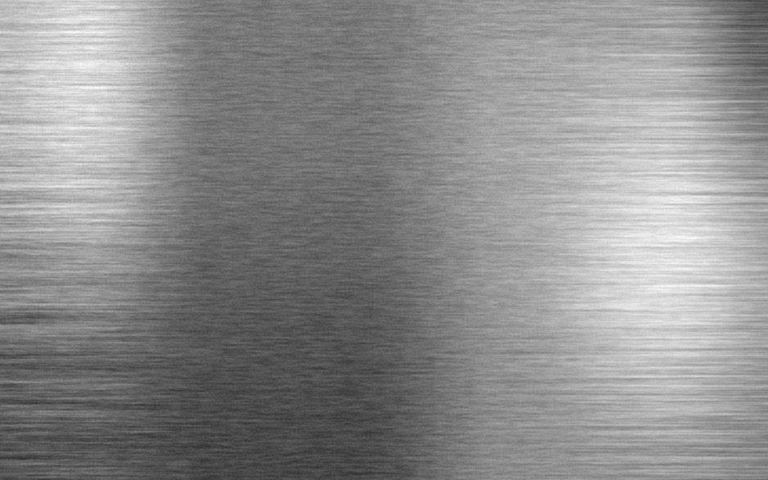
Write a Shadertoy shader that draws this texture.

```glsl
// Brushed steel sheet: soft vertical reflections under fine horizontal scratches.

// Pseudo-random unit gradient for a lattice cell.
vec2 cellGradient(vec2 cell, uint seed) {
    uvec2 q = uvec2(ivec2(cell)) * uvec2(1597u, 3571u);
    uint h = (q.x ^ (q.y + seed * 7919u)) * 747796405u;
    h = (h ^ (h >> 15)) * 277803737u;
    h ^= h >> 16;
    float angle = float(h & 65535u) / 65536.0 * 6.28319;
    return vec2(cos(angle), sin(angle));
}

// Gradient noise, roughly -0.7 to 0.7.
float gradientNoise(vec2 p, uint seed) {
    vec2 cell = floor(p);
    vec2 f = p - cell;
    vec2 blend = f * f * f * (f * (f * 6.0 - 15.0) + 10.0);
    float a = dot(cellGradient(cell, seed), f);
    float b = dot(cellGradient(cell + vec2(1, 0), seed), f - vec2(1, 0));
    float c = dot(cellGradient(cell + vec2(0, 1), seed), f - vec2(0, 1));
    float d = dot(cellGradient(cell + vec2(1, 1), seed), f - vec2(1, 1));
    return mix(mix(a, b, blend.x), mix(c, d, blend.x), blend.y);
}

float bell(float x, float center, float width) {
    float t = (x - center) / width;
    return exp(-t * t);
}

float fallingStep(float low, float high, float x) {
    return 1.0 - smoothstep(low, high, x);
}

// Large-scale reflected light on the sheet.
float reflection(vec2 uv) {
    float base = mix(0.28, 0.47, smoothstep(0.0, 0.85, uv.y));
    float leftGlow = fallingStep(0.11, 0.28, uv.x)
                   * mix(0.75, 1.0, smoothstep(0.0, 0.10, uv.x))
                   * mix(0.07, 0.38, smoothstep(0.08, 0.80, uv.y));
    float rightBand = smoothstep(0.46, 0.66, uv.x) * mix(0.25, 0.13, uv.y);
    float hotSpot = 0.29 * bell(uv.x, 0.87, 0.15) * bell(uv.y, 0.43, 0.38);
    float cornerShade = smoothstep(0.86, 1.0, uv.x)
                      * (0.05 + 0.22 * smoothstep(0.4, 1.0, uv.y));
    return base + leftGlow + rightBand + hotSpot - cornerShade;
}

// Long scratches, summed over finer and finer lines.
float longScratches(vec2 p) {
    float sum = 0.0;
    vec2 scale = vec2(1.7, 89.0);
    for (uint i = 0u; i < 3u; i++) {
        sum += gradientNoise(p * scale + 0.37, i + 1u);
        scale *= vec2(1.7, 1.57);
    }
    return sum;
}

// Short dashes and tiny sparkling grains.
float shortGrain(vec2 p) {
    float dashes = gradientNoise(p * vec2(17.0, 163.0) + 0.21, 11u)
                 + 0.8 * gradientNoise(p * vec2(47.0, 211.0) + 0.43, 12u);
    float specks = gradientNoise(p * vec2(227.0, 239.0) + 0.31, 13u);
    return dashes + 0.9 * specks;
}

void mainImage(out vec4 fragColor, in vec2 fragCoord) {
    vec2 uv = fragCoord / iResolution.xy;
    vec2 p = fragCoord / iResolution.y;

    // Scratches stand out where the light grazes the two sides.
    float leftSide = fallingStep(0.10, 0.30, uv.x);
    float rightSide = smoothstep(0.55, 0.95, uv.x);
    float side = max(leftSide, rightSide);

    float scratchAmount = mix(0.022, 0.105, side);
    float grainAmount = mix(0.075, 0.055, rightSide);

    // Broader dark lines cross the lower left.
    float groove = gradientNoise(p * vec2(0.9, 59.0) + 0.5, 21u);
    float grooveAmount = 0.15 * leftSide * bell(uv.y, 0.34, 0.19);

    float shade = reflection(uv)
                + scratchAmount * longScratches(p)
                + grainAmount * shortGrain(p)
                + grooveAmount * groove;

    fragColor = vec4(vec3(clamp(shade, 0.0, 1.0)), 1.0);
}
```
